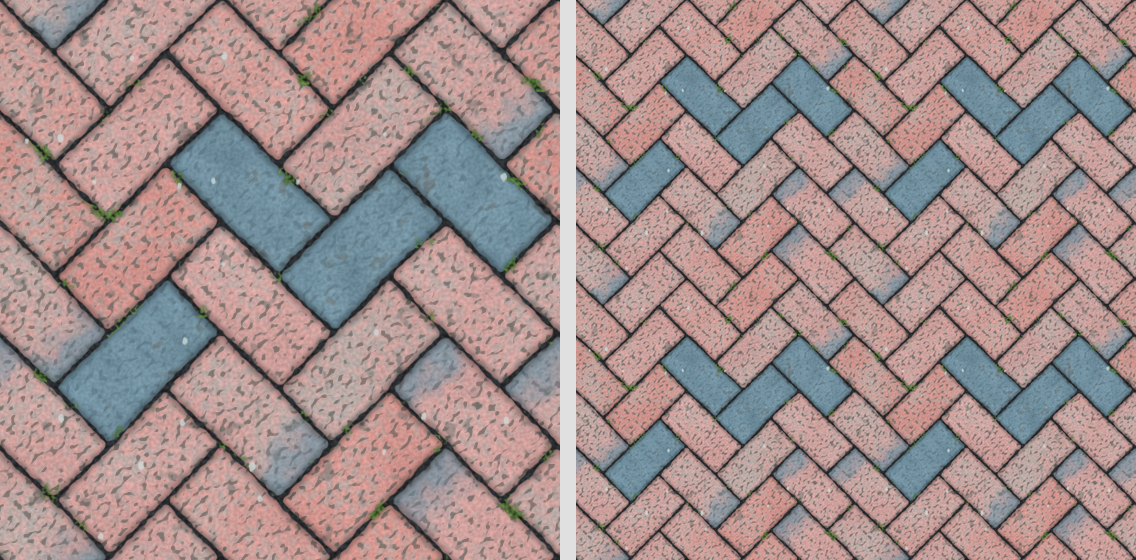
Left, the tile; right, the same tile 2 across and 2 down.
A WebGL 1 fragment shader for this texture:

```glsl
precision highp float;

// Weathered clay paving: diagonal 2:1 bricks in five zigzag columns of five,
// alternately leaning left and right. Each brick is a rounded box distance;
// wrapping gradient noise adds specks, grime, moss and uneven dark joints.

uniform vec2 u_resolution;

const float GRID = 5.0;              // columns and rows in one tile
const vec2 GRID_OFFSET = vec2(-0.02, 0.03);
const float JOINT_HALF = 0.017;      // half joint width, in grid cells
const float CORNER_RADIUS = 0.045;
const float EDGE_SOFTNESS = 0.010;
const float EDGE_WOBBLE = 0.020;
const float SPECK_STRENGTH = 0.72;
const vec2 SPECK_FREQ = vec2(50.0, 80.0);
const float FLECK_GRID = 14.0;
const float FLECK_CHANCE = 0.10;

const vec3 PINK = vec3(0.84, 0.645, 0.63);
const vec3 RED = vec3(0.85, 0.59, 0.56);
const vec3 ASH = vec3(0.69, 0.65, 0.635);
const vec3 BLUE = vec3(0.45, 0.57, 0.63);
const vec3 SPECK = vec3(0.40, 0.39, 0.37);
const vec3 BLUE_SPECK = vec3(0.27, 0.36, 0.41);
const vec3 JOINT = vec3(0.15, 0.16, 0.17);
const vec3 MOSS = vec3(0.30, 0.46, 0.17);
const vec3 FLECK = vec3(0.82, 0.87, 0.86);

float hash(vec2 p) {
  vec3 q = fract(vec3(p.xyx) * 0.1031);
  q += dot(q, q.yzx + 33.33);
  return fract((q.x + q.y) * q.z);
}

float gradientDot(vec2 cell, vec2 corner, vec2 f, vec2 period) {
  float angle = 6.28318 * hash(mod(cell + corner, period) + period.yx);
  return dot(vec2(cos(angle), sin(angle)), f - corner);
}

// Gradient noise that repeats once per unit; freq must be whole.
float noise(vec2 uv, vec2 freq) {
  vec2 p = uv * freq, i = floor(p), f = p - i;
  vec2 w = f * f * f * (f * (f * 6.0 - 15.0) + 10.0);
  float low = mix(gradientDot(i, vec2(0.0), f, freq),
                  gradientDot(i, vec2(1.0, 0.0), f, freq), w.x);
  float high = mix(gradientDot(i, vec2(0.0, 1.0), f, freq),
                   gradientDot(i, vec2(1.0), f, freq), w.x);
  return mix(low, high, w.y);
}

float roundBox(vec2 p, vec2 halfSize, float radius) {
  vec2 q = abs(p) - halfSize + radius;
  return length(max(q, 0.0)) + min(max(q.x, q.y), 0.0) - radius;
}

// Finds the brick at p: its wrapped id, and the position along and across it.
void findBrick(vec2 p, out vec2 id, out vec2 local) {
  float column = floor(p.x + abs(fract(p.y + 0.5) - 0.5));
  float wrapped = mod(column, GRID);
  float lean = mod(wrapped, 2.0) < 0.5 ? -1.0 : 1.0;
  float course = floor(p.x - lean * p.y) + 0.5;
  vec2 center = vec2(column + 0.25, lean * (column + 0.25 - course));
  vec2 r = p - center;
  id = vec2(wrapped, mod(floor(center.y), GRID));
  local = vec2(r.x + lean * r.y, r.x - lean * r.y) * 0.70711;
}

// One zigzag course of blue bricks, stepping down at its left end.
float isBlue(vec2 id) {
  float course = 3.0 - mod(id.x, 2.0) - step(id.x, 1.5);
  return step(0.5, id.x) * step(abs(id.y - course), 0.5);
}

void main() {
  vec2 uv = gl_FragCoord.xy / u_resolution;
  float pixel = GRID / min(u_resolution.x, u_resolution.y);

  // Noise layers, with specks drawn out along one diagonal
  vec2 diagonal = vec2(uv.x + uv.y, uv.y - uv.x);
  float broad = noise(uv, vec2(9.0));
  float patches = noise(uv, vec2(23.0));
  float rough = noise(uv, vec2(64.0));
  float grain = noise(uv, vec2(151.0));
  float streak = noise(diagonal, SPECK_FREQ);

  // Brick layout with slightly uneven edges
  vec2 id, local;
  vec2 warp = vec2(noise(uv, vec2(7.0)), noise(uv, vec2(8.0)));
  findBrick(uv * GRID - GRID_OFFSET + 0.025 * warp, id, local);
  vec2 halfSize = vec2(0.70711, 0.35355) - JOINT_HALF;
  float d = roundBox(local, halfSize, CORNER_RADIUS);
  d += EDGE_WOBBLE * (rough + 0.7 * patches);

  // Brick colour: own tint, blue firing, an occasional scorched end
  float tint = hash(id + 3.7), age = hash(id + 19.3);
  float blue = isBlue(id);
  float end = local.x * (age < 0.5 ? -1.0 : 1.0);
  float scorch = step(0.78, tint) * smoothstep(0.2, 0.65, end + 0.3 * patches);
  blue = max(blue, 0.75 * scorch);
  vec3 clay = mix(RED, PINK, smoothstep(0.0, 0.7, tint));
  clay = mix(clay, ASH, clamp(0.15 + 0.35 * age + 0.7 * broad + 0.9 * rough, 0.0, 0.9));
  vec3 color = mix(clay, BLUE + 0.06 * patches, blue);
  color *= 1.0 + 0.14 * grain + 0.08 * broad;

  // Specks and grime gathered at the edges
  float speck = smoothstep(0.10, 0.42, streak + 0.25 * grain + 0.15 * patches);
  color = mix(color, mix(SPECK, BLUE_SPECK, blue), speck * SPECK_STRENGTH * (1.0 - 0.5 * blue));
  float stain = smoothstep(0.34, 0.55, patches + 0.4 * rough);
  color = mix(color, SPECK, 0.4 * stain);
  color *= 1.0 - 0.28 * smoothstep(-0.07, 0.0, d + 0.03 * grain);

  // Joints and moss
  float soft = max(EDGE_SOFTNESS, pixel);
  vec3 joint = JOINT * (1.0 + 0.6 * grain + 0.5 * rough);
  color = mix(color, joint, smoothstep(-soft, soft, d));
  float moss = smoothstep(0.28, 0.45, noise(uv, vec2(17.0)) + 0.3 * grain);
  moss *= smoothstep(-0.045, -0.005, d + 0.05 * rough);
  color = mix(color, MOSS * (1.0 + 0.7 * grain), 0.7 * moss);

  // Sparse pale chips, each kept inside its own cell
  vec2 cell = floor(uv * FLECK_GRID);
  vec2 spot = 0.3 + 0.4 * vec2(hash(cell + 41.0), hash(cell + 67.0));
  float size = 0.03 + 0.05 * hash(cell + 83.0);
  float chip = length((fract(uv * FLECK_GRID) - spot) * vec2(1.0, 0.7)) - size + 0.03 * grain;
  float present = step(hash(cell + 11.0), FLECK_CHANCE);
  color = mix(color, FLECK, 0.75 * present * (1.0 - smoothstep(-0.02, 0.03, chip)));

  gl_FragColor = vec4(clamp(color, 0.0, 1.0), 1.0);
}
```
